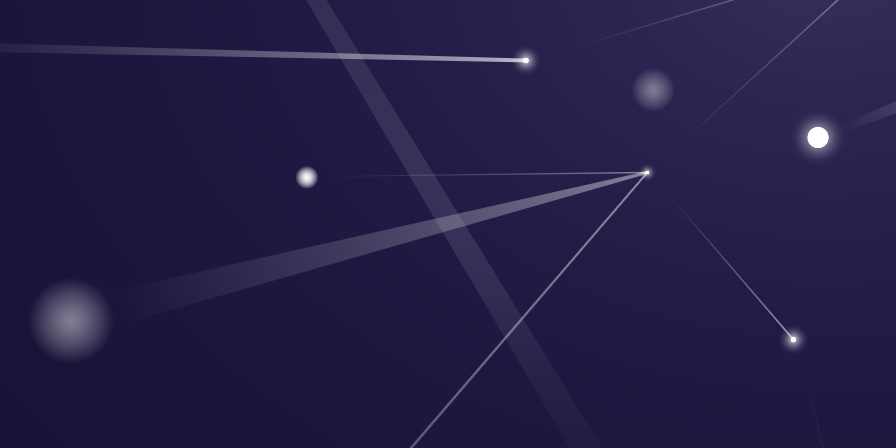
This background is drawn by a Shadertoy shader. Its source:

```glsl
// Night-indigo backdrop with glowing stars, soft orbs and fading light beams.

const vec3 DEEP_INDIGO = vec3(0.090, 0.070, 0.210);
const vec3 INDIGO      = vec3(0.118, 0.098, 0.258);
const vec3 DUSK_VIOLET = vec3(0.210, 0.190, 0.365);
const vec3 WHITE       = vec3(1.0);
const vec3 MAUVE       = vec3(0.80, 0.70, 0.82);

// Elliptical gradient spreading from the upper right corner.
vec3 backdrop(vec2 p) {
    float d = length((p - vec2(1.85, 1.12)) * vec2(0.88, 1.15));
    vec3 base = mix(INDIGO, DEEP_INDIGO, smoothstep(1.0, 2.2, d));
    float light = 1.0 - clamp(d / 1.25, 0.0, 1.0);
    return mix(base, DUSK_VIOLET, pow(light, 1.4));
}

// Tapered beam from a to b; size and alpha hold the half widths and
// opacities at both ends, and fade bends the opacity along the beam.
float beam(vec2 p, vec2 a, vec2 b, vec2 size, vec2 alpha, float fade, float px) {
    vec2 axis = b - a;
    float len = length(axis);
    vec2 dir = axis / len;
    vec2 q = p - a;
    float t = dot(q, dir) / len;
    float across = abs(q.x * dir.y - q.y * dir.x);
    float h = clamp(t, 0.0, 1.0);
    float halfWidth = mix(size.x, size.y, h);
    float drawn = max(halfWidth, 0.5 * px);
    float side = clamp((drawn - across) / px + 0.5, 0.0, 1.0) * halfWidth / drawn;
    float ends = clamp(t * len / px + 0.5, 0.0, 1.0)
               * clamp((1.0 - t) * len / px + 0.5, 0.0, 1.0);
    return side * ends * mix(alpha.x, alpha.y, pow(h, fade));
}

// Soft disc; a higher roundness keeps the middle full for longer.
float orb(vec2 p, vec2 center, float radius, float roundness) {
    float d = min(distance(p, center) / radius, 1.0);
    return 1.0 - pow(d, roundness);
}

// Crisp bright core wrapped in a fading halo.
float star(vec2 p, vec2 center, float core, float halo, float haloAlpha, float px) {
    float d = distance(p, center);
    float disc = 1.0 - smoothstep(core - 0.6 * px, core + 0.6 * px, d);
    float falloff = clamp(1.0 - (d - core) / (halo - core), 0.0, 1.0);
    return max(disc, haloAlpha * falloff * falloff);
}

void mainImage(out vec4 fragColor, in vec2 fragCoord) {
    float px = 1.0 / iResolution.y;
    vec2 p = fragCoord * px;
    p.x += 1.0 - 0.5 * iResolution.x * px;

    vec2 hub        = vec2(1.445, 0.615);
    vec2 upperStar  = vec2(1.174, 0.865);
    vec2 lowerStar  = vec2(1.771, 0.242);
    vec2 brightStar = vec2(1.826, 0.693);

    vec3 color = backdrop(p);

    // Broad diagonal band, strongest around its middle.
    float bandGlow = 0.035 + 0.105 * smoothstep(0.0, 0.5, p.y)
                   - 0.02 * smoothstep(0.6, 1.0, p.y);
    float band = beam(p, vec2(0.682, 1.04), vec2(1.332, -0.04),
                      vec2(0.019, 0.032), vec2(1.0), 1.0, px);
    color = mix(color, MAUVE, band * bandGlow);

    // Beams leaving the hub.
    float rays = beam(p, hub, vec2(0.26, 0.313), vec2(0.003, 0.038), vec2(0.46, 0.0), 0.7, px);
    rays += beam(p, hub, vec2(0.72, 0.606), vec2(0.0017, 0.0012), vec2(0.45, 0.0), 0.8, px);
    rays += beam(p, hub, vec2(0.885, -0.038), vec2(0.0022, 0.0030), vec2(0.48, 0.26), 1.0, px);

    // Trails behind the upper and lower stars.
    rays += beam(p, upperStar, vec2(-0.03, 0.894), vec2(0.0042, 0.0100), vec2(0.74, 0.04), 0.6, px);
    rays += beam(p, lowerStar, vec2(1.485, 0.575), vec2(0.0020, 0.0012), vec2(0.56, 0.0), 0.8, px);

    // Faint streaks crossing the canvas edges.
    rays += beam(p, vec2(1.905, 1.032), vec2(1.515, 0.675), vec2(0.0018, 0.0012), vec2(0.38, 0.0), 0.9, px);
    rays += beam(p, vec2(1.685, 1.015), vec2(1.275, 0.892), vec2(0.0017, 0.0012), vec2(0.32, 0.0), 0.8, px);
    rays += beam(p, vec2(2.04, 0.777), vec2(1.875, 0.710), vec2(0.014, 0.008), vec2(0.14, 0.0), 1.0, px);
    rays += beam(p, vec2(1.845, -0.03), vec2(1.800, 0.150), vec2(0.0016, 0.0012), vec2(0.06, 0.0), 1.0, px);
    color = mix(color, WHITE, clamp(rays, 0.0, 1.0));

    // Out-of-focus orbs.
    color = mix(color, WHITE, 0.45 * orb(p, vec2(0.159, 0.284), 0.096, 1.25));
    color = mix(color, WHITE, 0.40 * orb(p, vec2(1.458, 0.799), 0.049, 1.25));
    color = mix(color, WHITE, 0.97 * orb(p, vec2(0.685, 0.604), 0.026, 1.7));

    // Stars with halos.
    color = mix(color, WHITE, star(p, upperStar, 0.0068, 0.036, 0.55, px));
    color = mix(color, WHITE, star(p, lowerStar, 0.0068, 0.036, 0.55, px));
    color = mix(color, WHITE, star(p, hub, 0.0045, 0.021, 0.50, px));
    color = mix(color, WHITE, star(p, brightStar, 0.0240, 0.066, 0.36, px));

    fragColor = vec4(color, 1.0);
}
```
